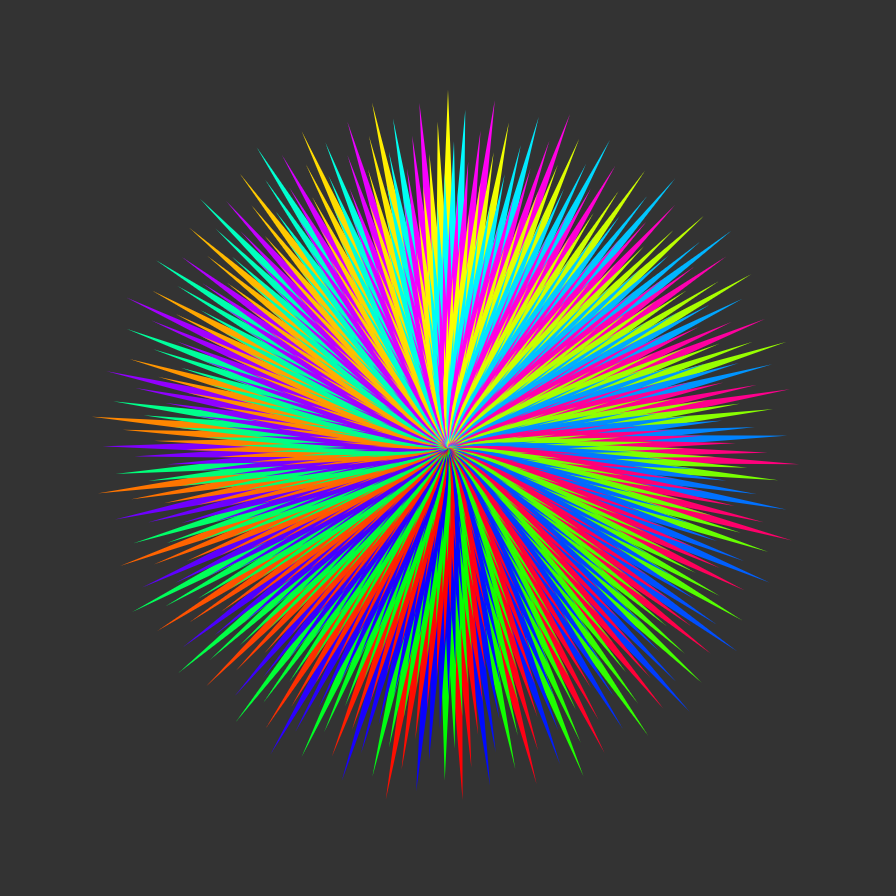
Give the GLSL for this background, as a WebGL 1 fragment shader.

```glsl
precision highp float;
// Rainbow starburst: thin needles fanned out by the golden angle, shorter ones on top.

uniform vec2 u_resolution;

#define NEEDLE_COUNT 1000.0
#define MAX_LAYERS 420
#define LONGEST 0.4
#define HALF_SLOPE 0.04
#define GOLDEN_TURN 0.381966
#define FIRST_TURN 0.25
#define FIRST_HUE 0.1667
#define HUE_STEP 0.460655
#define BACKDROP vec3(0.2)

const float TAU = 6.283185;

// Fully saturated colour of a hue given in turns
vec3 hueColor(float hue) {
    vec3 wheel = fract(hue + vec3(0.0, 2.0, 1.0) / 3.0);
    return clamp(abs(wheel * 6.0 - 3.0) - 1.0, 0.0, 1.0);
}

// Share of a box of width "pixel" covered by a strip of the given half width
float stripCoverage(float offset, float halfWidth, float pixel) {
    float right = min(halfWidth, offset + 0.5 * pixel);
    float left = max(-halfWidth, offset - 0.5 * pixel);
    return clamp((right - left) / pixel, 0.0, 1.0);
}

void main() {
    float side = min(u_resolution.x, u_resolution.y);
    float pixel = 1.0 / side;
    vec2 p = (gl_FragCoord.xy - 0.5 * u_resolution) / side;
    p += vec2(1e-5);

    float radius = length(p);
    float turn = atan(p.y, p.x) / TAU;

    // The shortest needle that still reaches this radius lies on top
    float topIndex = floor((1.0 - radius / LONGEST) * NEEDLE_COUNT);

    // Blend needles from front to back until the point is covered
    vec3 color = vec3(0.0);
    float clearness = 1.0;
    for (int layer = 0; layer < MAX_LAYERS; layer++) {
        float index = topIndex - float(layer);
        if (index < 0.0 || clearness < 0.004) break;

        float tip = LONGEST * (1.0 - index / NEEDLE_COUNT);
        float needleTurn = FIRST_TURN - fract(index * GOLDEN_TURN);
        float turnOffset = fract(turn - needleTurn + 0.5) - 0.5;
        float halfWidth = HALF_SLOPE * (tip - radius);
        float cover = stripCoverage(turnOffset * TAU * radius, halfWidth, pixel);

        if (cover > 0.0) {
            color += clearness * cover * hueColor(FIRST_HUE + index * HUE_STEP);
            clearness *= 1.0 - cover;
        }
    }

    gl_FragColor = vec4(color + clearness * BACKDROP, 1.0);
}
```
